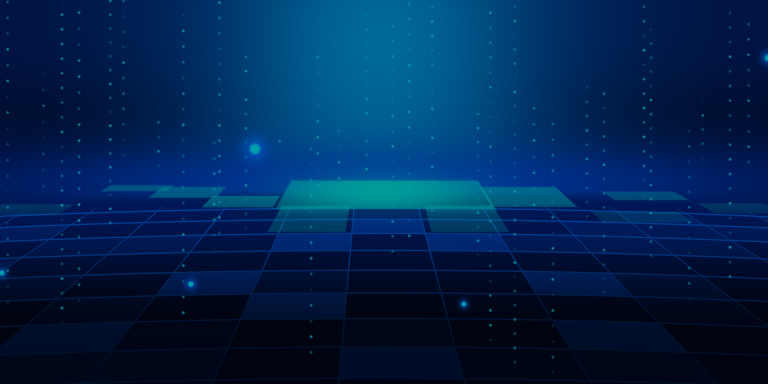
This background is drawn by a WebGL 2 fragment shader. Its source:

```glsl
#version 300 es
precision highp float;

uniform vec2 u_resolution;
out vec4 outColor;

const vec3 NAVY = vec3(0.0, 0.065, 0.25);
const vec3 OCEAN = vec3(0.0, 0.25, 0.49);
const vec3 CYAN = vec3(0.0, 0.43, 0.60);
const vec3 ROYAL = vec3(0.0, 0.18, 0.60);
const vec3 TEAL = vec3(0.0, 0.61, 0.60);
const vec3 ABYSS = vec3(0.0, 0.015, 0.065);
const vec3 LINE = vec3(0.0, 0.33, 0.72);

const float CENTER_X = 0.99;

// Glowing floor panels: center, half size
const vec4 PLATES[10] = vec4[10](
    vec4(1.37, 0.487, 0.105, 0.026), vec4(0.63, 0.475, 0.090, 0.015),
    vec4(0.49, 0.499, 0.085, 0.014), vec4(0.36, 0.510, 0.085, 0.008),
    vec4(1.68, 0.490, 0.095, 0.011), vec4(1.93, 0.457, 0.090, 0.013),
    vec4(0.07, 0.454, 0.100, 0.014), vec4(0.81, 0.430, 0.095, 0.034),
    vec4(1.21, 0.430, 0.095, 0.034), vec4(1.67, 0.435, 0.115, 0.014));

// Lit floor cells: column, row
const vec2 LIT_CELLS[9] = vec2[9](
    vec2(0, 1), vec2(1, 2), vec2(-1, 2), vec2(2, 4), vec2(-2, 4),
    vec2(-1, 5), vec2(2, 6), vec2(-3, 6), vec2(0, 7));

// Light orbs: position, radius
const vec3 ORBS[5] = vec3[5](
    vec3(0.664, 0.612, 0.016), vec3(0.497, 0.260, 0.007),
    vec3(1.208, 0.208, 0.006), vec3(0.005, 0.289, 0.007),
    vec3(2.0, 0.849, 0.009));

float hash(vec2 p) {
    vec3 q = fract(p.xyx * vec3(0.1031, 0.1030, 0.0973));
    q += dot(q, q.yzx + 33.33);
    return fract((q.x + q.y) * q.z);
}

float bell(float x, float width) {
    x /= width;
    return exp(-x * x);
}

// Quad whose sides lean with the floor perspective
float plate(vec2 p, vec4 shape, float lean, float soft) {
    vec2 q = p - shape.xy;
    q.x += q.y * lean;
    vec2 d = abs(q) - shape.zw;
    return smoothstep(soft, -soft, max(d.x, d.y));
}

vec3 wall(vec2 p) {
    float dx = p.x - CENTER_X;
    vec3 col = mix(NAVY, OCEAN, bell(dx, 0.58));
    col = mix(col, CYAN, 0.9 * bell(length((p - vec2(CENTER_X, 0.89)) * vec2(1.0, 0.8)), 0.30));
    col *= 1.0 - 0.25 * bell(p.y - 0.70, 0.12) * smoothstep(0.2, 0.9, abs(dx));
    return mix(col, ROYAL, 0.8 * bell(p.y - 0.525, 0.085) * bell(dx, 1.05));
}

vec3 ground(vec2 p, float drop, float px) {
    vec3 col = mix(ABYSS, vec3(0.0, 0.09, 0.34), smoothstep(0.15, 0.50, p.y));

    // Perspective columns and curved rows
    float colSize = 0.354 * (0.932 - p.y);
    float u = (p.x - 0.964) / colSize + 0.25;
    float rowSize = sqrt(max(0.000645 + 0.015 * drop, 0.00001));
    float v = (rowSize - 0.0254) / 0.0075;
    vec2 cell = floor(vec2(u, v));
    vec2 edge = (0.5 - abs(fract(vec2(u, v)) - 0.5)) * vec2(colSize, rowSize);
    float edgeDist = min(edge.x, edge.y);

    // Cell fills
    float lit = 0.25 * smoothstep(0.45, 1.0, hash(cell + 40.0));
    for (int i = 0; i < 9; i++) {
        if (distance(cell, LIT_CELLS[i]) < 0.5) lit = 0.65;
    }
    float depth = smoothstep(0.0, 0.44, p.y);
    lit *= smoothstep(0.0, 1.5 * px, edgeDist) * smoothstep(-0.01, 0.02, drop);
    col = mix(col, vec3(0.0, 0.23, 0.62), lit * mix(0.25, 0.9, depth * depth));

    float line = smoothstep(0.001 + px, 0.0, edgeDist) * smoothstep(-0.02, 0.0, drop);
    return mix(col, LINE, line * mix(0.15, 0.65, depth * depth));
}

// Columns of evenly spaced dots with random extent and brightness
float dotColumns(vec2 p, float px) {
    float sum = 0.0;
    for (int i = 0; i < 32; i++) {
        float id = float(i);
        float x = (id + hash(vec2(id, 3.0))) / 16.0;
        float low = 0.60 * hash(vec2(id, 7.0));
        float high = mix(0.60, 1.15, hash(vec2(id, 11.0)));
        float step_ = mix(0.035, 0.042, hash(vec2(id, 17.0)));
        float row = p.y / step_ + hash(vec2(id, 19.0));
        float d = length(vec2(p.x - x, (fract(row) - 0.5) * step_));
        float spot = smoothstep(0.0032 + px, 0.0032 - px, d);
        float range = smoothstep(low, low + 0.06, p.y) * smoothstep(high, high - 0.08, p.y);
        sum += spot * range * mix(0.15, 0.9, hash(vec2(id, floor(row) + 50.0)));
    }
    return min(sum, 1.0);
}

void main() {
    vec2 p = gl_FragCoord.xy / u_resolution * vec2(2.0, 1.0);
    float px = 1.0 / u_resolution.y;
    float dx = p.x - CENTER_X;
    float drop = 0.458 - p.y - 0.022 * dx * dx;
    vec3 col = mix(wall(p), ground(p, drop, px), smoothstep(-0.055, -0.015, drop));

    // Side panels, then the central stage and its halo
    float lean = dx / (0.932 - p.y);
    for (int i = 0; i < 10; i++) {
        float power = 0.95 * exp(-1.25 * abs(PLATES[i].x - CENTER_X)) * mix(0.45, 1.0, smoothstep(0.43, 0.48, p.y));
        col = mix(col, TEAL * vec3(1.0, 0.87, 0.95), power * plate(p, PLATES[i], lean, px));
    }
    float stage = plate(p, vec4(1.003, 0.493, 0.265, 0.037), lean, 0.004);
    col = mix(col, TEAL, stage * mix(0.35, 1.0, bell(length(vec2(dx, (p.y - 0.505) * 4.0)), 0.24)));
    col = mix(col, TEAL, 0.45 * bell(length(vec2(dx * 0.22, p.y - 0.505)), 0.055));

    col = mix(col, vec3(0.05, 0.62, 0.68), dotColumns(p, px));

    // Orbs with blue halos
    for (int i = 0; i < 5; i++) {
        float d = distance(p, ORBS[i].xy);
        float r = ORBS[i].z;
        col = mix(col, vec3(0.0, 0.35, 0.80), 0.75 * bell(d, r * 2.0));
        col = mix(col, vec3(0.0, 0.62, 0.68), smoothstep(r + px, r * 0.5, d));
    }
    outColor = vec4(col, 1.0);
}
```
